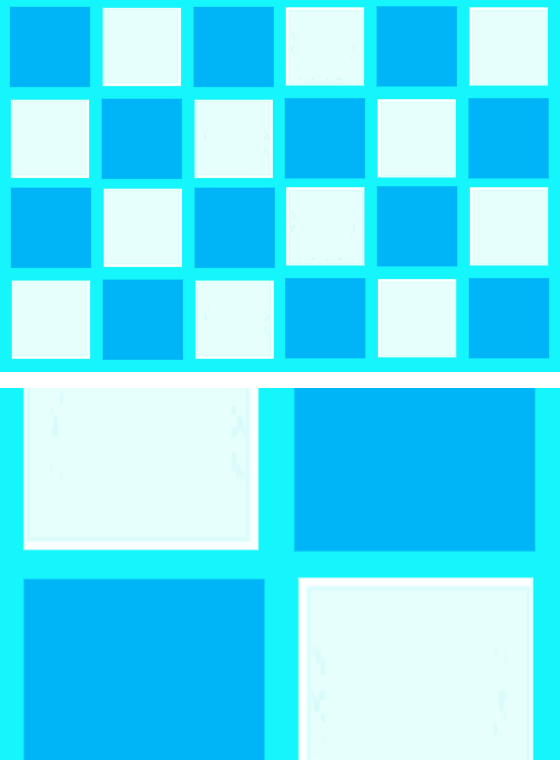
Top, the full canvas; bottom, a detail of the centre.
A WebGL 2 fragment shader for this pattern:

```glsl
#version 300 es
precision highp float;
// A checkerboard of six by four separate tiles, blue and pale mint, on cyan.
// Each tile is a box distance around a slightly uneven grid centre; pale tiles
// have a white rim, a faint inner line and, in the middle columns, noise smudges.

uniform vec2 u_resolution;
out vec4 outColor;

float hash(vec2 p) {
    return fract(sin(dot(p, vec2(127.1, 311.7))) * 43758.5453);
}

float noise(vec2 p) {
    vec2 i = floor(p), f = fract(p);
    f = f * f * (3.0 - 2.0 * f);
    return mix(mix(hash(i), hash(i + vec2(1, 0)), f.x),
               mix(hash(i + vec2(0, 1)), hash(i + vec2(1, 1)), f.x), f.y);
}

// Signed distance to a box of the given half size
float box(vec2 p, vec2 halfSize) {
    vec2 d = abs(p) - halfSize;
    return max(d.x, d.y);
}

// Soft narrow band of half width w around zero
float band(float d, float w) {
    return 1.0 - smoothstep(0.4 * w, w, abs(d));
}

void main() {
    // One unit is one tile pitch; y runs down from the top edge
    float unitsHigh = 4.048;
    vec2 p = gl_FragCoord.xy / u_resolution.y * unitsHigh;
    p.y = unitsHigh - p.y;
    float aa = max(0.75 * unitsHigh / u_resolution.y, 0.005);

    // Tile index, and which half of the sheet it lies in
    vec2 cell = clamp(floor(p - vec2(0.04, 0.0)), vec2(0.0), vec2(5.0, 3.0));
    float rightHalf = step(3.0, cell.x);
    float lowerHalf = step(2.0, cell.y);

    // Tile centres, with small misalignments between the halves
    vec2 centre = vec2(0.544, 0.511) + cell * vec2(0.9995, 1.0);
    centre.x += mix(0.011 * lowerHalf, 0.004 * lowerHalf - 0.007, rightHalf);
    centre.y -= 0.032 * lowerHalf + rightHalf * (0.006 + 0.010 * lowerHalf);
    vec2 q = p - centre;

    vec3 cyan = vec3(0.08, 0.96, 0.99);
    vec3 blue = vec3(0.0, 0.71, 0.97);
    vec3 mint = vec3(0.90, 1.0, 0.99);
    vec3 rimWhite = vec3(0.985, 1.0, 0.995);
    vec3 faintLine = vec3(0.82, 0.97, 0.975);

    float isPale = mod(cell.x + cell.y, 2.0);
    float halfSide = mix(0.4365, 0.4255, isPale);
    vec3 tile = blue;

    if (isPale > 0.5) {
        // Right-hand tiles are turned half round, so the wide rim changes sides
        vec2 t = q * (1.0 - 2.0 * rightHalf);
        float inner = box(t + 0.011, vec2(halfSide - 0.017));
        tile = mix(mint, rimWhite, smoothstep(-aa, aa, inner));
        tile = mix(tile, faintLine, 0.45 * band(inner + 0.012, 0.009));

        // Broken smudges beside the left and right rims of the middle columns
        float middle = band(cell.x - 2.5, 1.3);
        float zone = band(t.x - 0.352, 0.035) + band(t.x + 0.305, 0.03);
        zone *= 1.0 - smoothstep(0.17, 0.24, abs(t.y + 0.04));
        zone += rightHalf * band(t.y + 0.355, 0.02) * step(abs(t.x), 0.3);
        float blot = smoothstep(0.56, 0.72, noise(t * vec2(42.0, 24.0) + 7.0));
        tile = mix(tile, faintLine, 0.6 * middle * min(zone, 1.0) * blot);
    }

    float cover = 1.0 - smoothstep(-aa, aa, box(q, vec2(halfSide)));
    outColor = vec4(mix(cyan, tile, cover), 1.0);
}
```
